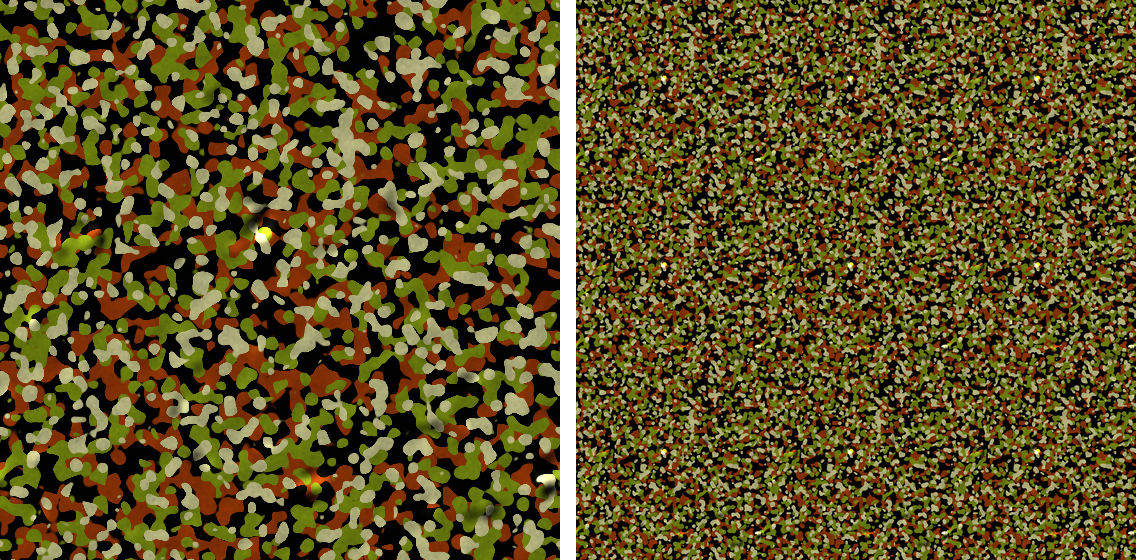
Left, the tile; right, the same tile 3 across and 3 down.
Reproduce this pattern procedurally as a three.js fragment shader.

```glsl
// Four-colour woodland camouflage on softly crumpled cloth, tiling both ways.
// Each colour layer is a threshold of a wrapping cellular field of signed bumps;
// the slope of a coarser field shades the folds and a fine one adds cloth grain.

varying vec2 vUv;

vec3 hash3(vec3 p) {
  p = fract(p * vec3(0.1031, 0.1030, 0.0973));
  p += dot(p, p.yxz + 33.33);
  return fract((p.xxy + p.yxx) * p.zyx);
}

// Sum of random bumps, one jittered in each cell; wraps after 'cells' cells.
float bumpField(vec2 uv, float cells, float seed) {
  vec2 p = uv * cells;
  vec2 base = floor(p);
  float sum = 0.0;
  for (int y = -1; y <= 1; y++) {
    for (int x = -1; x <= 1; x++) {
      vec2 cell = base + vec2(float(x), float(y));
      vec3 rnd = hash3(vec3(mod(cell, cells), seed));
      vec2 d = p - cell - rnd.xy;
      float bump = max(0.0, 1.0 - dot(d, d));
      sum += (rnd.z * 2.0 - 1.0) * bump * bump * bump;
    }
  }
  return sum;
}

// Coverage of one blob layer with a narrow smooth edge.
float blobs(vec2 uv, float cells, float seed, float level) {
  return smoothstep(level - 0.035, level + 0.035, bumpField(uv, cells, seed));
}

void main() {
  vec2 uv = vUv;

  // Colour layers, from the bottom up.
  vec3 black = vec3(0.006, 0.005, 0.003);
  vec3 rust = vec3(0.50, 0.18, 0.018);
  vec3 green = vec3(0.40, 0.47, 0.05);
  vec3 tan1 = vec3(0.67, 0.665, 0.47);
  vec3 color = mix(black, rust, blobs(uv, 46.0, 11.0, 0.065));
  color = mix(color, green, blobs(uv, 50.0, 37.0, 0.135));
  color = mix(color, tan1, blobs(uv, 50.0, 71.0, 0.275));

  // Gentle folds everywhere, stronger creases in a few patches.
  vec2 toLight = vec2(-0.005, 0.006);
  float slope = bumpField(uv - toLight, 26.0, 93.0) - bumpField(uv + toLight, 26.0, 93.0);
  float crease = smoothstep(0.45, 0.95, bumpField(uv, 14.0, 128.0));
  float grain = bumpField(uv, 190.0, 151.0);
  color *= max(0.1, 1.0 + slope * (0.13 + 1.1 * crease) + 0.06 * grain);
  color += vec3(0.10, 0.10, 0.07) * crease * max(slope, 0.0);

  gl_FragColor = vec4(color, 1.0);
}
```
